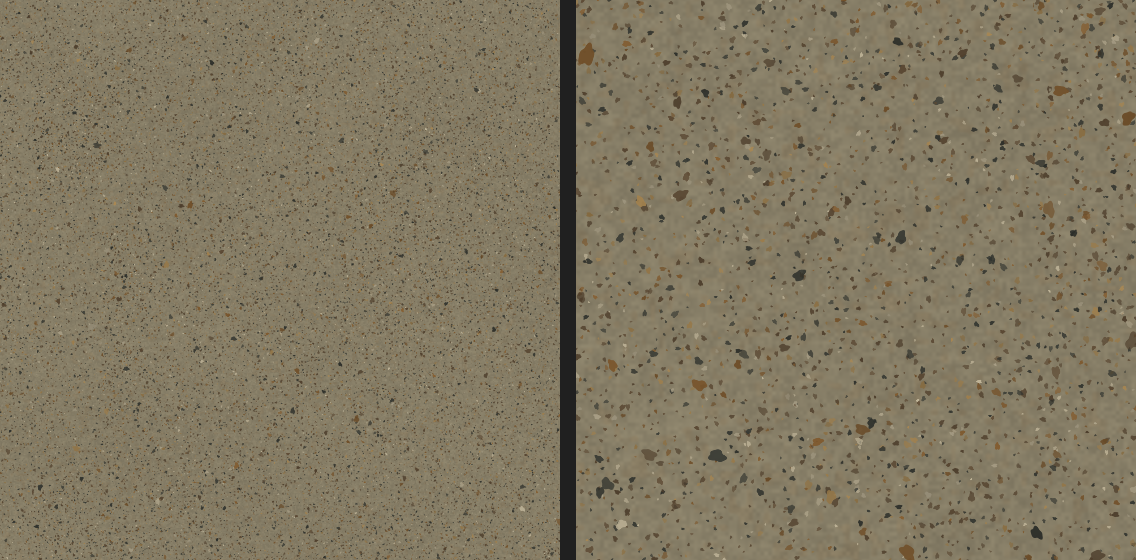
Left: the whole. Right: its middle third, enlarged.
Write a Shadertoy shader that draws this texture.

```glsl
const vec3 STONE = vec3(0.525, 0.492, 0.402);
const vec3 WARM_STONE = vec3(0.525, 0.472, 0.370);
const vec3 CHARCOAL = vec3(0.19, 0.20, 0.18);
const vec3 BROWN = vec3(0.34, 0.27, 0.19);
const vec3 RUST = vec3(0.47, 0.33, 0.17);
const vec3 OCHRE = vec3(0.60, 0.48, 0.29);
const vec3 CREAM = vec3(0.69, 0.65, 0.55);

vec4 hash4(vec2 p) {
    vec4 q = fract(p.xyxy * vec4(0.1031, 0.1030, 0.0973, 0.1099));
    q += dot(q, q.wzxy + 33.33);
    return fract((q.xxyz + q.yzzw) * q.zywx);
}

float valueNoise(vec2 p) {
    vec2 cell = floor(p), f = fract(p);
    f = f * f * (3.0 - 2.0 * f);
    float low = mix(hash4(cell).x, hash4(cell + vec2(1, 0)).x, f.x);
    float high = mix(hash4(cell + vec2(0, 1)).x, hash4(cell + vec2(1, 1)).x, f.x);
    return mix(low, high, f.y);
}

mat2 rotation(float angle) {
    float c = cos(angle), s = sin(angle);
    return mat2(c, s, -s, c);
}

// Mineral colour chosen by a random value; "fine" favours browns
vec3 mineral(float pick, float fine) {
    float darkShare = mix(0.34, 0.22, fine);
    float brownShare = mix(0.58, 0.66, fine);
    if (pick < darkShare) return CHARCOAL;
    if (pick < brownShare) return BROWN;
    if (pick < 0.80) return RUST;
    if (pick < 0.91) return OCHRE;
    return CREAM;
}

// Scatters one irregular chip per occupied cell over the ground colour
vec3 addChips(vec3 ground, vec2 uv, float cells, vec2 radii, float density,
              float fine, float seed, float pixel) {
    vec2 p = rotation(seed * 0.73) * uv * cells + seed * 17.3 + 200.0;
    vec2 cell = floor(p);
    vec4 place = hash4(cell + seed * 31.0);
    vec4 look = hash4(cell + seed * 57.0 + 411.0);

    float radius = mix(radii.x, radii.y, place.z * place.z);
    float margin = min(radius * 1.6, 0.48);
    vec2 center = mix(vec2(margin), vec2(1.0 - margin), place.xy);
    vec2 q = rotation(look.x * 6.2832) * (fract(p) - center);
    q.x *= mix(0.7, 1.0, look.y);
    q.y *= mix(1.0, 1.5, look.y);

    float angle = atan(q.y, q.x + 1e-5);
    float outline = 1.0 + 0.14 * sin(3.0 * angle + look.z * 30.0)
                        + 0.09 * sin(5.0 * angle + look.w * 40.0);
    float edge = pixel * cells * 0.6;
    float cover = 1.0 - smoothstep(-edge, edge, length(q) - radius * outline);
    cover *= step(place.w, density) * mix(0.60, 0.95, look.z);

    vec3 tint = mineral(look.w, fine) * mix(0.85, 1.12, look.y);
    return mix(ground, tint, cover);
}

// Denser specks in one worn patch and in faint scattered clusters
float speckDensity(vec2 uv) {
    float clusters = smoothstep(0.55, 0.9, valueNoise(uv * 9.0 + 4.0));
    vec2 offset = (uv - vec2(0.145, 0.755)) / vec2(0.085, 0.10);
    float ragged = length(offset) + 0.7 * (valueNoise(uv * 35.0) - 0.5);
    float patchAmount = 1.0 - smoothstep(0.5, 1.25, ragged);
    return 1.0 + 0.35 * clusters + 0.8 * patchAmount;
}

void mainImage(out vec4 fragColor, in vec2 fragCoord) {
    float pixel = 1.0 / iResolution.y;
    vec2 uv = fragCoord * pixel;

    // Sandy ground with fine grain and soft mottling
    float grain = valueNoise(uv * 430.0) - 0.5;
    float mottle = valueNoise(uv * 150.0 + 70.0) - 0.5;
    float cloud = valueNoise(uv * 5.0 + 20.0) - 0.5;
    float warmth = smoothstep(0.55, 0.95, valueNoise(uv * 190.0 + 31.0));
    vec3 color = mix(STONE, WARM_STONE, 0.7 * warmth);
    color *= 1.0 + 0.10 * grain + 0.07 * mottle + 0.025 * cloud;

    // Specks from dust to pebbles
    float density = speckDensity(uv);
    for (int i = 0; i < 2; i++) {
        float seed = float(i) + 1.0;
        color = addChips(color, uv, 165.0, vec2(0.10, 0.27), 0.34 * density, 1.0, seed, pixel);
        color = addChips(color, uv, 82.0, vec2(0.09, 0.21), 0.20 * density, 0.7, seed + 3.0, pixel);
    }
    color = addChips(color, uv, 44.0, vec2(0.08, 0.16), 0.24 * density, 0.2, 7.0, pixel);
    color = addChips(color, uv, 24.0, vec2(0.08, 0.14), 0.14, 0.0, 8.0, pixel);

    fragColor = vec4(color, 1.0);
}
```
